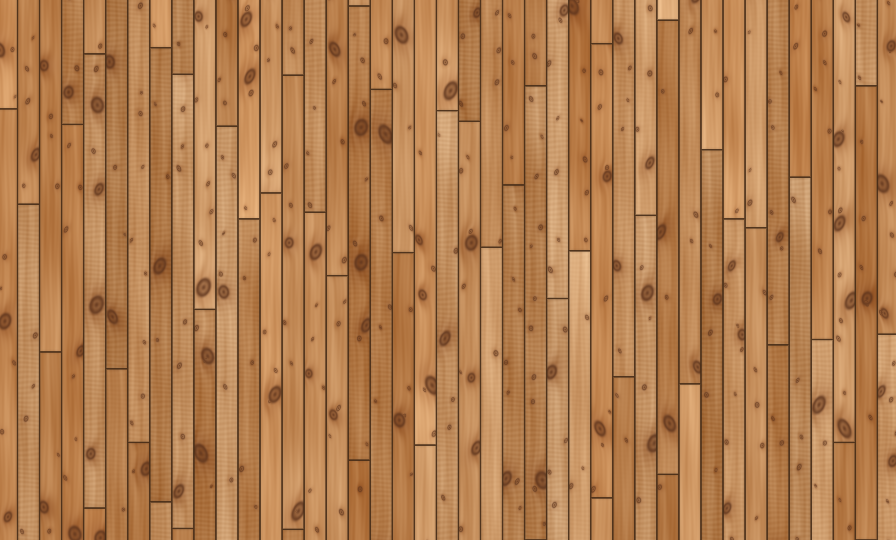
This texture is drawn by a WebGL 1 fragment shader. Its source:

```glsl
precision highp float;
// Narrow upright pine boards with staggered butt joints and thin dark seams.
// Each board hashes its own tone; layered sines make the grain, and jittered
// cells along the board hold the knots that bend it.

uniform vec2 u_resolution;

const float BOARDS = 40.64;        // boards across the canvas
const float BOARD_LENGTH = 20.6;   // in board widths

float hash(vec2 p) {
    return fract(sin(dot(p, vec2(127.1, 311.7))) * 43758.5453);
}

// One possible knot per cell along the board: x = core darkness, y = halo.
vec2 knots(vec2 q, vec2 board, float spacing, float radius, float chance, float blur) {
    vec2 result = vec2(0.0);
    float cell = floor(q.y / spacing);
    for (int i = -1; i <= 1; i++) {
        float n = cell + float(i);
        vec2 key = board * vec2(1.0, 7.3) + vec2(n * 3.17, spacing * 19.0);
        float present = step(hash(key), chance);
        vec2 center = vec2((hash(key + 4.1) - 0.5) * 0.8,
                           (n + 0.15 + 0.7 * hash(key + 8.6)) * spacing);
        float r = radius * mix(0.6, 1.25, hash(key + 13.9));
        vec2 offset = q - center;
        offset.y = offset.y * 0.8 + offset.x * (hash(key + 21.3) - 0.5);
        float d = length(offset);
        float core = 1.0 - smoothstep(r - blur, r + blur, d);
        core *= 0.75 + 0.25 * cos(d / r * 8.0);
        float halo = exp(-d * d / (r * r * 3.5));
        result = max(result, present * vec2(core, halo));
    }
    return result;
}

void main() {
    // Board layout: one column per board width, joints shifted per column
    vec2 p = gl_FragCoord.xy / u_resolution.x * BOARDS + vec2(0.206, 0.0);
    float pixel = BOARDS / u_resolution.x;
    float column = floor(p.x);
    float along = p.y / BOARD_LENGTH + hash(vec2(column, 5.7));
    vec2 board = vec2(column, floor(along));
    vec2 q = vec2(fract(p.x) - 0.5, fract(along) * BOARD_LENGTH);
    float seed = hash(board + 31.4);
    float kind = hash(board + 57.2);

    // Large knots and small pips
    vec2 large = knots(q, board, 4.1, 0.29, 0.34, 0.06 + pixel * 0.5);
    vec2 pips = knots(q, board, 1.7, 0.1, 0.5, 0.03 + pixel * 0.5);

    // Grain streaks wander along the board and curl round the knots
    float grain = 0.0;
    for (int i = 0; i < 4; i++) {
        float k = float(i);
        float wander = sin(q.y * (0.31 + 0.23 * k) + seed * 40.0 + k) * 1.4;
        float phase = q.x * 7.0 * pow(1.7, k) + wander + seed * 60.0 * (k + 1.0);
        grain += sin(phase + large.y * 5.0 + pips.y * 2.0) / (1.0 + 0.35 * k);
    }

    // Slow blotches, faint saw marks on some boards, pale sapwood at one end
    float blotch = sin(q.y * 0.83 + seed * 50.0 + q.x * 1.5)
                 * sin(q.y * 0.37 + kind * 30.0);
    float saw = sin(q.y * 29.0 + sin(q.y * 2.3 + q.x * 2.0) * 1.5)
              * smoothstep(0.45, 0.8, kind);
    float fromEnd = kind < 0.6 ? q.y : BOARD_LENGTH - q.y;
    float sapwood = step(0.45, hash(board + 83.5)) * (1.0 - smoothstep(0.8, 4.5, fromEnd));

    float tone = mix(0.14, 0.78, seed) + 0.075 * grain + 0.11 * blotch
               + 0.07 * saw + 0.3 * sapwood;
    vec3 color = mix(vec3(0.67, 0.42, 0.21), vec3(0.88, 0.68, 0.48), tone);
    color *= mix(vec3(1.01, 0.99, 0.96), vec3(0.96, 1.0, 1.06), kind);

    // Knots: warm halo, then a brown heart
    color *= 1.0 - vec3(0.15, 0.24, 0.32) * max(large.y, pips.y * 0.6);
    color = mix(color, vec3(0.36, 0.20, 0.11), max(large.x * 0.75, pips.x * 0.7));

    // Seams between boards and across the joints
    float edge = min(0.5 - abs(q.x), min(q.y, BOARD_LENGTH - q.y));
    color *= mix(0.93, 1.0, smoothstep(0.0, 0.16, edge));
    float seam = 1.0 - smoothstep(0.035 - pixel * 0.5, 0.035 + pixel * 0.5, edge);
    color = mix(color, vec3(0.27, 0.17, 0.09), seam * 0.9);

    gl_FragColor = vec4(color, 1.0);
}
```
